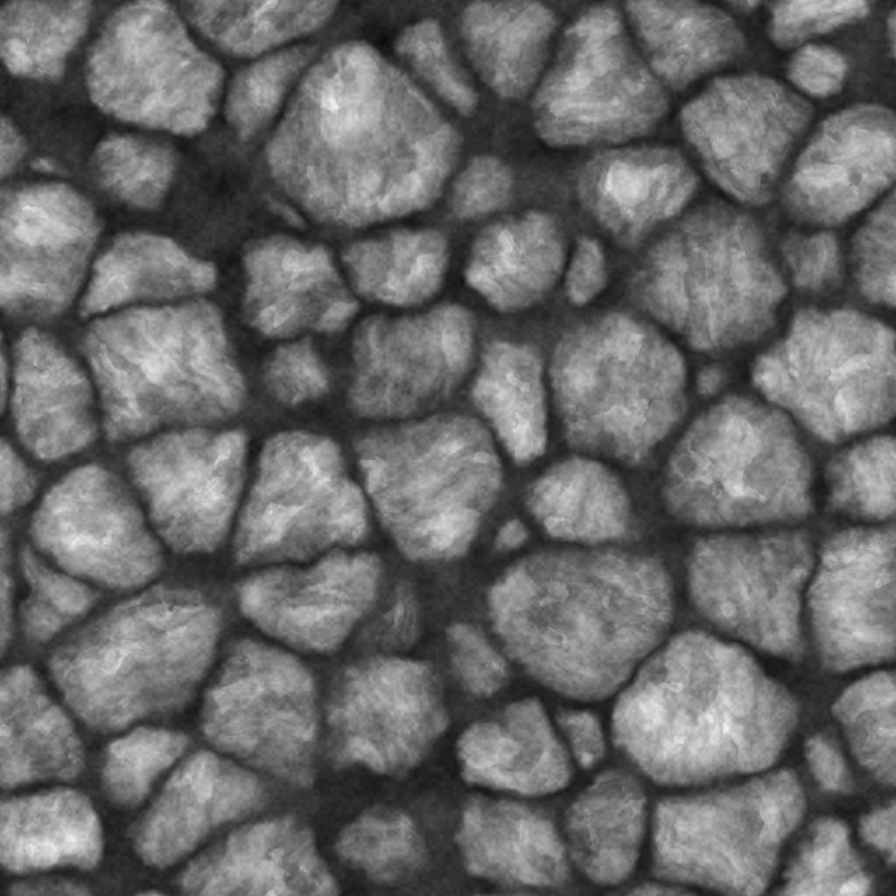
Reproduce this texture procedurally as a WebGL 1 fragment shader.

```glsl
precision highp float;
// Seamless grey rubble wall: rounded stones of mixed size in dark, rough joints.
// A wrapped power diagram shapes the stones; each is painted in its own local
// coordinates with angular patches, streaks and grain, so everything tiles.

uniform vec2 u_resolution;

const float GRID = 8.0;         // stones per side of the tile
const float LOCAL_WRAP = 64.0;  // noise period inside a stone
const float ROUNDING = 15.0;    // higher means sharper stone corners

float hash(vec2 p) {
  return fract(sin(dot(p, vec2(127.1, 311.7))) * 43758.5453);
}

// Value noise that repeats every "period" units.
float noise(vec2 p, float period) {
  vec2 cell = floor(p);
  vec2 f = fract(p);
  f = f * f * (3.0 - 2.0 * f);
  vec2 lo = mod(cell, period);
  vec2 hi = mod(cell + 1.0, period);
  return mix(mix(hash(lo), hash(vec2(hi.x, lo.y)), f.x),
             mix(hash(vec2(lo.x, hi.y)), hash(hi), f.x), f.y);
}

float fbm(vec2 p, float period) {
  float sum = 0.0;
  float amplitude = 0.533;
  for (int i = 0; i < 4; i++) {
    sum += amplitude * noise(p, period);
    p *= 2.0;
    period *= 2.0;
    amplitude *= 0.5;
  }
  return sum;
}

// Stone of a grid cell: centre in xy, radius in z.
vec3 stoneAt(vec2 cell) {
  vec2 id = mod(cell, GRID);
  vec2 jitter = vec2(hash(id + 11.3), hash(id + 47.9));
  float radius = mix(0.2, 0.83, hash(id + 83.1));
  return vec3(cell + 0.5 + 0.75 * (jitter - 0.5), radius);
}

float power(vec2 p, vec3 stone) {
  vec2 d = p - stone.xy;
  return dot(d, d) - stone.z * stone.z;
}

// Cell of the stone that owns point p.
vec2 owningCell(vec2 p) {
  vec2 best = floor(p);
  float least = 100.0;
  for (int y = -2; y <= 2; y++) {
    for (int x = -2; x <= 2; x++) {
      vec2 cell = floor(p) + vec2(float(x), float(y));
      float value = power(p, stoneAt(cell));
      if (value < least) {
        least = value;
        best = cell;
      }
    }
  }
  return best;
}

// Smooth distance from p inward from the rounded outline of its stone.
float stoneInset(vec2 p, vec2 owner) {
  vec3 stone = stoneAt(owner);
  float own = power(p, stone);
  float sum = exp(-ROUNDING * (stone.z + 0.19 - length(p - stone.xy)));
  for (int y = -2; y <= 2; y++) {
    for (int x = -2; x <= 2; x++) {
      vec2 cell = floor(p) + vec2(float(x), float(y));
      vec3 other = stoneAt(cell);
      float gap = length(other.xy - stone.xy);
      if (gap > 0.001) {
        sum += exp(-ROUNDING * (power(p, other) - own) / (2.0 * gap));
      }
    }
  }
  return -log(sum) / ROUNDING;
}

// Angular patches of random tone with slightly softened borders.
float patches(vec2 p) {
  float total = 0.0;
  float weight = 0.0001;
  for (int y = -1; y <= 1; y++) {
    for (int x = -1; x <= 1; x++) {
      vec2 cell = floor(p) + vec2(float(x), float(y));
      vec2 d = cell + vec2(hash(cell), hash(cell + 29.7)) - p;
      float w = exp(-28.0 * dot(d, d)) + 0.00001;
      total += w * hash(cell + 61.3);
      weight += w;
    }
  }
  return total / weight;
}

float stoneTone(vec2 local, vec2 id) {
  float angle = 6.2832 * hash(id + 5.7);
  float c = cos(angle);
  float s = sin(angle);
  vec2 q = mat2(c, s, -s, c) * local + 9.0 * id;
  float rough = fbm(q * 4.0, LOCAL_WRAP);
  float facet = patches(q * vec2(2.2, 3.4) + 0.9 * rough);
  float streak = fbm(q * vec2(3.0, 11.0) + 17.0, LOCAL_WRAP);
  float fleck = smoothstep(0.66, 0.76, fbm(q * 5.0 + 31.0, LOCAL_WRAP));
  return 0.62 + 0.15 * (hash(id + 3.1) - 0.5) + 0.22 * (facet - 0.5)
       + 0.42 * (rough - 0.5) + 0.24 * (streak - 0.5) + 0.12 * fleck;
}

void main() {
  vec2 uv = gl_FragCoord.xy / u_resolution;
  vec2 wobble = vec2(fbm(uv * 16.0, 16.0), fbm(uv * 16.0 + 7.5, 16.0)) - 0.5;
  vec2 p = uv * GRID + 0.3 * wobble;

  vec2 owner = owningCell(p);
  float rough = fbm(uv * 40.0, 40.0);
  float inset = stoneInset(p, owner) + 0.1 * (rough - 0.5);

  // Stones darken toward their outlines and sink into the joints.
  float stone = stoneTone(p - stoneAt(owner).xy, mod(owner, GRID));
  stone *= mix(0.7, 1.0, smoothstep(0.03, 0.33, inset));
  float mortar = mix(0.05, 0.31, fbm(uv * 24.0 + 3.0, 24.0));
  float tone = mix(mortar, stone, smoothstep(-0.01, 0.11, inset));

  // Fine grain, weaker in the dark joints.
  float grain = noise(uv * 256.0, 256.0) + noise(uv * 128.0, 128.0) - 1.0;
  tone += grain * mix(0.04, 0.085, smoothstep(0.1, 0.5, tone));
  gl_FragColor = vec4(vec3(clamp(tone, 0.0, 1.0)), 1.0);
}
```
